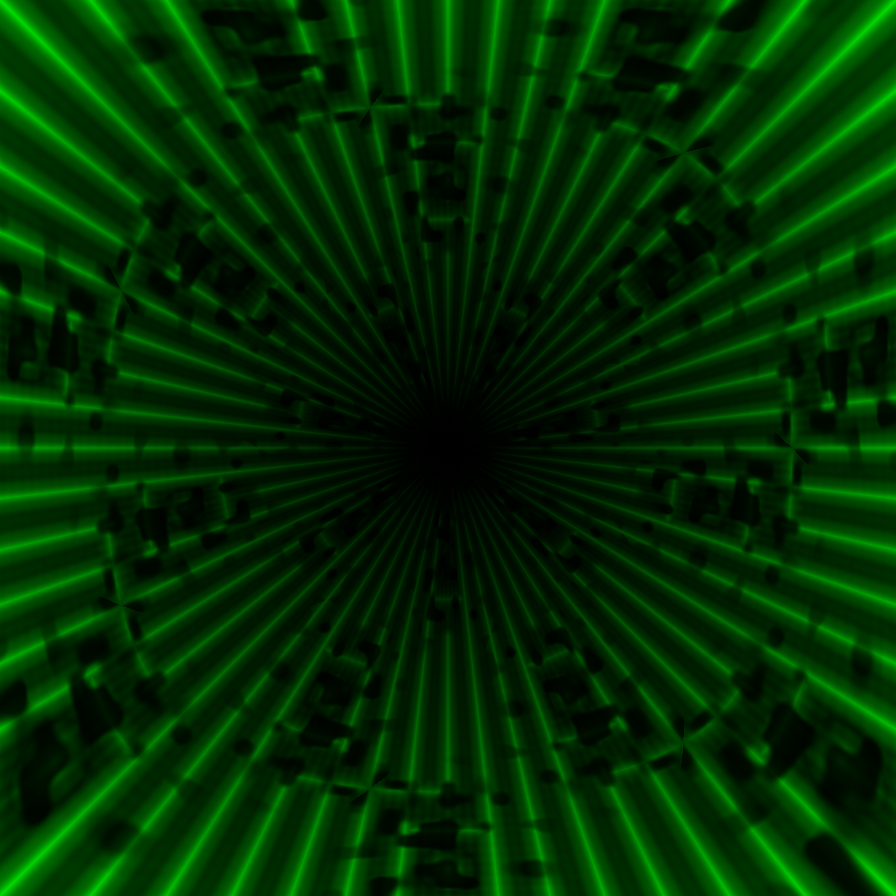
A WebGL 1 fragment shader for this background:

```glsl
precision highp float;
uniform vec2 u_resolution;

float hash(vec2 p) {
  vec3 q = fract(vec3(p.xyx) * 0.1031);
  q += dot(q, q.yzx + 33.33);
  return fract((q.x + q.y) * q.z);
}

float noise(vec2 p) {
  vec2 cell = floor(p);
  vec2 f = fract(p);
  f = f * f * (3.0 - 2.0 * f);
  float low = mix(hash(cell), hash(cell + vec2(1.0, 0.0)), f.x);
  float high = mix(hash(cell + vec2(0.0, 1.0)), hash(cell + 1.0), f.x);
  return mix(low, high, f.y);
}

// Offset from the nearest motif of a staggered lattice; every other motif is turned half round
vec2 motifOffset(vec2 grid) {
  vec2 a = mod(grid + 4.0, 8.0) - 4.0;
  return abs(a.x) + abs(a.y) > 4.0 ? 4.0 - mod(grid, 8.0) : a;
}

float lineDistance(float x) {
  return abs(fract(x + 0.5) - 0.5);
}

float circuit(vec2 grid) {
  vec2 a = motifOffset(grid);
  float square = max(abs(a.x), abs(a.y));

  // Radial tracks, broken around each motif
  float gap = (1.0 - smoothstep(0.4, 0.8, abs(a.x))) * (1.0 - smoothstep(1.7, 2.0, abs(a.y)));
  float stub = (1.0 - smoothstep(0.2, 0.5, abs(a.x - 1.0))) * (1.0 - smoothstep(0.3, 0.5, abs(a.y - 1.6)));
  float ray = exp(-5.5 * lineDistance(grid.x)) * (1.0 - 0.8 * max(gap, stub));

  // Square frame, bright core and the bar linking neighbouring motifs
  float frame = exp(-7.0 * abs(square - 1.0));
  float core = exp(-4.0 * length(a * vec2(1.2, 0.9)));
  float barDistance = length(vec2(a.x - clamp(a.x, 0.0, 4.0), a.y - 2.0));
  float bar = exp(-6.0 * barDistance);
  float light = max(max(ray, 0.75 * frame), max(0.9 * core, 0.75 * bar));

  // Faint nested traces
  light += 0.035 * cos(25.13 * grid.x) + 0.025 * cos(25.13 * grid.y) * exp(-0.4 * square);

  // Dark beads gathered near the motifs and bars
  float zone = max(1.0 - smoothstep(1.2, 3.0, square), 1.0 - smoothstep(0.3, 1.2, barDistance));
  float beads = smoothstep(0.48, 0.8, noise(a * vec2(2.2, 2.8) + 40.0));
  float rim = exp(-9.0 * abs(length(a) - 0.6));
  return (0.25 + light) * (1.0 - 0.8 * zone * beads) * (1.0 - 0.4 * rim);
}

void main() {
  vec2 p = 2.0 * gl_FragCoord.xy / u_resolution - 1.0;

  // Rounded-square radius and a sevenfold angle form the grid
  vec2 inside = 1.0 - p * p;
  float radius = sqrt(max(1.0 - inside.x * inside.y, 0.0));
  float turn = atan(-p.x, p.y + 0.00001) * 8.9127;
  vec2 grid = vec2(turn, (radius - 0.596) / 0.086);

  // Brightness grows outward, with extra glow in the corners
  float glow = radius * circuit(grid) * 0.5 * smoothstep(0.0, 0.18, radius);
  glow *= 1.0 + 0.35 * smoothstep(0.95, 1.4, length(p));
  gl_FragColor = vec4(0.0, clamp(glow, 0.0, 1.0), 0.0, 1.0);
}
```
